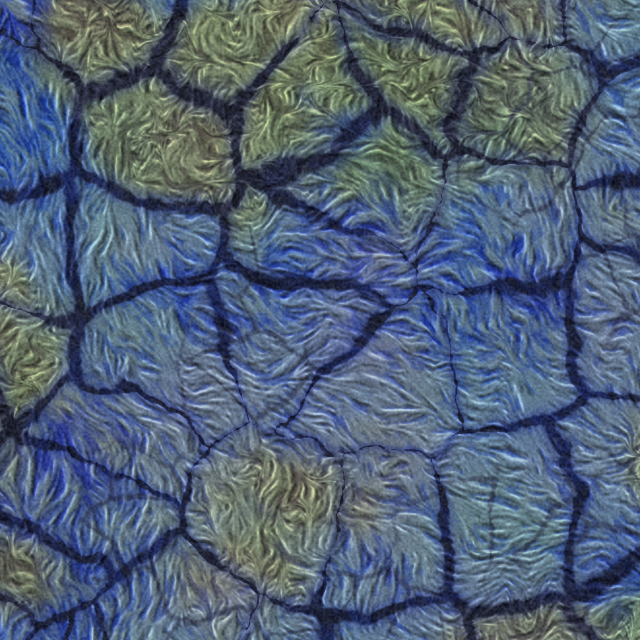
This texture is drawn by a Shadertoy shader. Its source:

```glsl
// Cracked, painted clay plates: brushed blue and sage strokes split by dark seams.
#define PLATES 5.1          // plates across the canvas
#define FINE_PLATES 10.0    // cells of the faint hairline cracks
#define SEAM_WIDTH 0.029    // half width of a main seam, in plate units
#define STROKE_FREQ 185.0   // brush strokes across the canvas
#define RELIEF 0.52         // strength of the stroke shading
#define SLATE vec3(0.38, 0.48, 0.56)
#define BLUE vec3(0.26, 0.37, 0.58)
#define DEEP vec3(0.13, 0.22, 0.56)
#define SAGE vec3(0.46, 0.52, 0.42)
#define OLIVE vec3(0.32, 0.34, 0.30)
#define SEAM vec3(0.10, 0.11, 0.16)

vec2 hash2(vec2 p) {
    vec3 q = fract(p.xyx * vec3(0.1031, 0.1030, 0.0973));
    q += dot(q, q.yzx + 33.33);
    return fract((q.xx + q.yz) * q.zy);
}

float noise(vec2 p) {
    vec2 i = floor(p), f = fract(p);
    f = f * f * (3.0 - 2.0 * f);
    return mix(mix(hash2(i).x, hash2(i + vec2(1, 0)).x, f.x),
               mix(hash2(i + vec2(0, 1)).x, hash2(i + vec2(1, 1)).x, f.x), f.y);
}

float fbm(vec2 p) {
    float sum = 0.0, amp = 0.5;
    for (int i = 0; i < 4; i++) {
        sum += amp * noise(p);
        p = mat2(1.6, 1.2, -1.2, 1.6) * p + 7.3;
        amp *= 0.5;
    }
    return sum / 0.9375;
}

vec2 warp(vec2 p) {
    return vec2(fbm(p), fbm(p + 41.7)) - 0.5;
}

// Distance to the nearest border between Voronoi cells
float borderDistance(vec2 p) {
    vec2 cell = floor(p), f = fract(p), nearest = vec2(0.0), nearCell = vec2(0.0);
    float best = 9.0;
    for (int y = -1; y <= 1; y++)
    for (int x = -1; x <= 1; x++) {
        vec2 g = vec2(x, y);
        vec2 r = g + hash2(cell + g) - f;
        if (dot(r, r) < best) { best = dot(r, r); nearest = r; nearCell = g; }
    }
    float border = 9.0;
    for (int y = -2; y <= 2; y++)
    for (int x = -2; x <= 2; x++) {
        vec2 g = nearCell + vec2(x, y);
        vec2 r = g + hash2(cell + g) - f;
        vec2 gap = r - nearest;
        if (dot(gap, gap) > 1e-4)
            border = min(border, dot(0.5 * (nearest + r), normalize(gap)));
    }
    return border;
}

// Noise smeared along a direction, spread to 0..1
float strokes(vec2 p, vec2 dir, float freq) {
    float sum = 0.0;
    for (int i = -4; i <= 4; i++)
        sum += noise(p * freq + dir * 0.52 * float(i));
    return smoothstep(0.24, 0.76, sum / 9.0);
}

void mainImage(out vec4 fragColor, in vec2 fragCoord) {
    vec2 p = fragCoord / iResolution.y + 3.0;

    // Cool and warm patches of paint
    float patches = smoothstep(0.45, 0.62, fbm(p * 3.4 + 17.0));

    // Brush strokes, curlier on warm paint, and their relief at two sizes
    float curl = mix(1.8, 4.5, patches);
    float angle = 2.8 + 3.6 * (fbm(p * 2.6) - 0.5) + curl * (noise(p * 26.0) - 0.5);
    vec2 dir = vec2(cos(angle), sin(angle));
    vec2 side = vec2(-dir.y, dir.x);
    side *= clamp(3.0 * dot(side, vec2(-0.6, 0.8)), -1.0, 1.0) / STROKE_FREQ;
    float broadFreq = STROKE_FREQ * 0.5;
    float stroke = strokes(p, dir, STROKE_FREQ);
    float broad = strokes(p, dir, broadFreq);
    float relief = strokes(p - side * 0.35, dir, STROKE_FREQ)
                 - strokes(p + side * 0.35, dir, STROKE_FREQ)
                 + 0.7 * (strokes(p - side * 0.6, dir, broadFreq)
                 - strokes(p + side * 0.6, dir, broadFreq));
    float paint = mix(stroke, broad, 0.45);

    // Main seams of uneven width, and hairline cracks
    vec2 bend = warp(p * 5.0) * 0.11 + warp(p * 26.0) * 0.020;
    float d = borderDistance((p + bend) * PLATES);
    float ragged = d + (paint - 0.5) * 0.030;
    float width = SEAM_WIDTH * mix(0.1, 1.9, smoothstep(0.25, 0.75, noise(p * 6.0 + 9.0)));
    float seam = 1.0 - smoothstep(width * 0.6, width * 1.2 + 0.008, ragged);
    float fine = borderDistance((p + bend * 0.9 + 5.2) * FINE_PLATES);
    float hairline = 1.0 - smoothstep(0.01, 0.06, fine + (paint - 0.5) * 0.04);
    hairline *= smoothstep(0.46, 0.66, noise(p * 5.0 + 23.0));

    // Paint colours along the strokes
    float warm = patches * mix(0.55, 1.0, smoothstep(0.02, 0.2, d));
    float depth = smoothstep(0.40, 0.66, fbm(p * 4.2 + 61.0));
    float tone = paint + 0.24 - 0.42 * depth;
    vec3 cool = mix(DEEP, BLUE, smoothstep(0.0, 0.34, tone));
    cool = mix(cool, SLATE, smoothstep(0.36, 0.66, tone));
    vec3 earth = mix(OLIVE, SAGE, smoothstep(0.2, 0.75, paint + 0.1 - 0.25 * depth));
    vec3 color = mix(cool, earth, warm);

    // Violet, green and ochre drift
    color += vec3(0.10, -0.04, -0.01) * (fbm(p * 4.5 + 83.0) - 0.5);
    color += vec3(0.05, 0.05, -0.08) * (fbm(p * 6.0 + 97.0) - 0.5);

    // Stained halo, hairlines and dark streaked cores
    float halo = exp(-d * d / (4.0 * width * width + 0.002));
    vec3 stain = mix(vec3(0.12, 0.18, 0.52), vec3(0.28, 0.25, 0.20), warm);
    color = mix(color, stain, 0.5 * halo);
    color = mix(color, SEAM * 1.7, 0.55 * hairline);
    vec3 core = SEAM + mix(vec3(0.0, 0.03, 0.18), vec3(0.12, 0.09, 0.03), warm) * broad;
    color = mix(color, core, 0.9 * seam);

    // Embossed light, ochre glints and paint grain
    float shade = clamp(relief, -0.9, 0.9);
    color *= 1.0 + RELIEF * shade;
    color += vec3(0.09, 0.08, 0.02) * smoothstep(0.3, 0.9, relief) * (1.0 - 0.5 * seam);
    color += 0.10 * (noise(p * 330.0) - 0.5);
    fragColor = vec4(clamp(color, 0.0, 1.0), 1.0);
}
```
